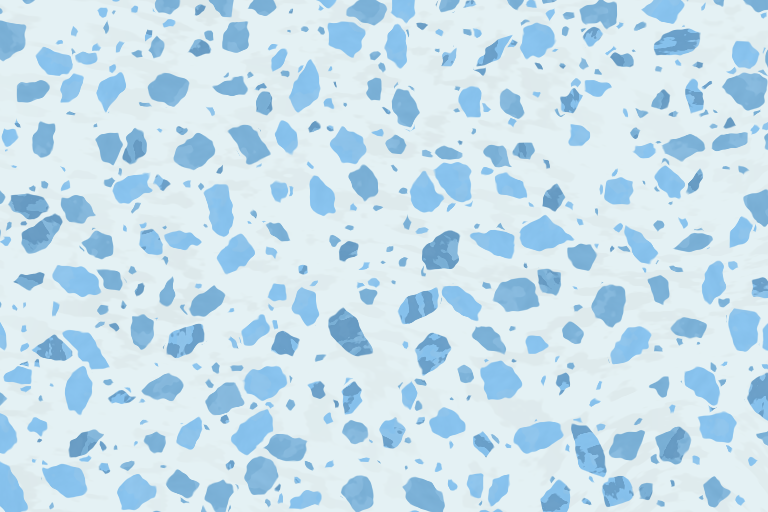
A WebGL 1 fragment shader for this texture:

```glsl
precision highp float;
// Pale terrazzo: angular blue stone chips and small flecks on faintly streaked plaster.
// Each chip is a stretched, rounded polygon made of random half planes, scattered on a
// staggered jittered grid; value noise roughens the edges and stains the stone.

uniform vec2 u_resolution;

const float TAU = 6.2831853;
const vec3 PLASTER = vec3(0.896, 0.947, 0.957);
const vec3 PLASTER_STREAK = vec3(0.856, 0.900, 0.908);
const vec3 SKY_BLUE = vec3(0.53, 0.76, 0.93);
const vec3 STEEL_BLUE = vec3(0.48, 0.69, 0.84);
const vec3 PALE_BLUE = vec3(0.60, 0.78, 0.91);
const vec3 DARK_STAIN = vec3(0.36, 0.56, 0.72);

vec3 hash3(vec2 p) {
  vec3 q = fract(p.xyx * vec3(0.1031, 0.1030, 0.0973));
  q += dot(q, q.yxz + 33.33);
  return fract((q.xxy + q.yzz) * q.zyx);
}

float noise(vec2 p) {
  vec2 cell = floor(p);
  vec2 f = fract(p);
  f = f * f * (3.0 - 2.0 * f);
  float low = mix(hash3(cell).x, hash3(cell + vec2(1.0, 0.0)).x, f.x);
  float high = mix(hash3(cell + vec2(0.0, 1.0)).x, hash3(cell + 1.0).x, f.x);
  return mix(low, high, f.y);
}

float fractalNoise(vec2 p) {
  return 0.6 * noise(p) + 0.28 * noise(p * 2.1 + 7.7) + 0.12 * noise(p * 4.3 + 3.1);
}

vec2 rotate(vec2 p, float angle) {
  float c = cos(angle);
  float s = sin(angle);
  return vec2(c * p.x - s * p.y, s * p.x + c * p.y);
}

float smoothMax(float a, float b, float k) {
  float h = max(k - abs(a - b), 0.0) / k;
  return max(a, b) + 0.25 * k * h * h;
}

// Irregular polygon from seven jittered half planes.
float chipDistance(vec2 p, vec2 seed, float radius, float stretch) {
  vec2 q = vec2(p.x / stretch, p.y * stretch);
  float d = -radius;
  for (int i = 0; i < 7; i++) {
    float side = float(i);
    vec3 h = hash3(seed + side * vec2(17.3, 9.1) + 41.0);
    float angle = (side + 0.9 * (h.x - 0.5)) * TAU / 7.0;
    float reach = radius * mix(0.68, 1.1, h.y);
    d = smoothMax(d, dot(q, vec2(cos(angle), sin(angle))) - reach, 0.12 * radius);
  }
  return d;
}

// Nearest chip: x is the distance in canvas heights, yz its cell.
// Chips that would overlap are parted by a narrow gap.
vec3 scatterChips(vec2 p, float density, vec2 radii, float share, vec2 seed) {
  vec2 g = p * density;
  float row = floor(g.y);
  float nearest = 1.0;
  float second = 1.0;
  vec2 owner = vec2(0.0);
  for (int j = -1; j <= 1; j++) {
    for (int i = -1; i <= 1; i++) {
      float y = row + float(j);
      float shift = 0.5 * mod(y, 2.0);
      vec2 cell = vec2(floor(g.x - shift) + float(i), y);
      vec2 id = cell + seed;
      vec3 place = hash3(id);
      vec3 form = hash3(id + 113.0);
      vec2 center = cell + vec2(shift, 0.0) + 0.5 + 0.6 * (place.xy - 0.5);
      vec2 local = rotate(g - center, form.x * TAU);
      float d = chipDistance(local, id, mix(radii.x, radii.y, form.y), mix(1.0, 1.45, form.z));
      if (place.z > share) d = 1.0;
      if (d < nearest) {
        second = nearest;
        nearest = d;
        owner = id;
      } else {
        second = min(second, d);
      }
    }
  }
  float parted = max(nearest, 0.5 * (nearest - second) + 0.05);
  return vec3(parted / density, owner);
}

vec3 plasterColor(vec2 p) {
  vec2 q = rotate(p, 0.2 * (noise(p * 3.0) - 0.5) + 0.12);
  float streak = smoothstep(0.52, 0.66, fractalNoise(q * vec2(20.0, 46.0)));
  float cloud = noise(p * 5.0 + 20.0);
  return mix(PLASTER, PLASTER_STREAK, streak * mix(0.25, 0.75, cloud));
}

vec3 stoneColor(vec2 p, vec2 id) {
  vec3 h = hash3(id + 271.0);
  vec3 base = mix(SKY_BLUE, STEEL_BLUE, step(0.5, h.x));
  vec2 q = rotate(p, h.z * TAU) + h.xy * 9.0;
  float grain = fractalNoise(q * vec2(38.0, 70.0));
  float stain = smoothstep(0.46, 0.54, grain) * step(0.8, h.y);
  float bloom = smoothstep(0.56, 0.64, fractalNoise(q * 30.0 + 5.0));
  base = mix(base, PALE_BLUE, 0.4 * bloom);
  return mix(base, DARK_STAIN, 0.7 * stain) + 0.035 * (grain - 0.5);
}

float coverage(float d, float pixel) {
  return 1.0 - smoothstep(-0.8 * pixel, 0.8 * pixel, d);
}

void main() {
  vec2 p = gl_FragCoord.xy / u_resolution.y;
  float pixel = 1.0 / u_resolution.y;
  vec2 rough = vec2(noise(p * 75.0), noise(p * 75.0 + 31.0)) - 0.5;
  vec2 q = p + 0.007 * rough;

  vec3 chip = scatterChips(q, 10.5, vec2(0.18, 0.44), 0.97, vec2(11.0, 37.0));
  float fleckShare = mix(0.15, 0.75, noise(floor(p * 0.5)));
  vec3 fleck = scatterChips(q, 26.0, vec2(0.09, 0.27), 0.45, vec2(301.0, 157.0));
  fleck.x = max(fleck.x, 0.006 - chip.x);

  vec3 color = plasterColor(p);
  color = mix(color, stoneColor(p, fleck.yz), coverage(fleck.x, pixel));
  color = mix(color, stoneColor(p, chip.yz), coverage(chip.x, pixel));
  gl_FragColor = vec4(color, 1.0);
}
```
